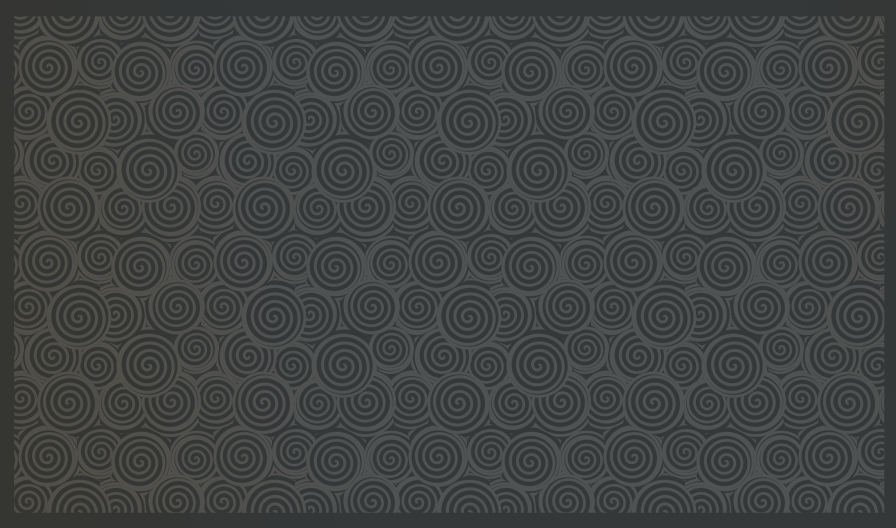
Give the GLSL for this pattern, as a WebGL 2 fragment shader.

```glsl
#version 300 es
precision highp float;
// Overlapping spiral discs, grey on charcoal, inside a plain dark border.
// Discs sit on a staggered, jittered grid that repeats every few cells;
// the largest disc covering a point is on top, and gaps extend the nearest one.
uniform vec2 u_resolution;
out vec4 fragColor;

const float TAU = 6.2831853;
const float CELLS_PER_HEIGHT = 10.83;
const float REPEAT = 4.0;
const float LINE_SHARE = 0.41;
const float RIM_WIDTH = 0.06;
const vec3 CHARCOAL = vec3(0.203, 0.219, 0.224);
const vec3 GREY = vec3(0.312, 0.322, 0.325);
const vec3 WARM_TINT = vec3(1.02, 0.96, 0.87);

float hash(vec2 p) {
  return fract(sin(dot(p, vec2(127.1, 311.7))) * 43758.5453);
}

// Disc radius in cells: large and small discs roughly alternate.
float discRadius(vec2 id) {
  float alternate = mod(id.x + id.y, 2.0);
  return mix(0.45, 0.68, 0.5 * alternate + 0.5 * hash(id + 7.3));
}

// Disc centre in cells, with every second row shifted by half a cell.
vec2 discCentre(vec2 cell, vec2 id, float shift) {
  vec2 jitter = vec2(hash(id + 1.7), hash(id + 4.1)) - 0.5;
  return cell + vec2(0.5 + shift, 0.5) + 0.36 * jitter;
}

// Light spiral arm plus outer rim; blur is the edge softness in cells.
float spiralLine(vec2 offset, float radius, float turn, float blur) {
  float dist = length(offset);
  float pitch = 0.065 + 0.135 * radius;
  float phase = fract(dist / pitch + atan(offset.y, offset.x) / TAU + turn);
  float armEdge = (abs(phase - 0.5) - 0.5 * LINE_SHARE) * pitch;
  float rimEdge = abs(dist - radius + 0.5 * RIM_WIDTH) - 0.5 * RIM_WIDTH;
  return 1.0 - smoothstep(-blur, blur, min(armEdge, rimEdge));
}

// Finds the topmost disc at a point and returns its line coverage.
float spiralField(vec2 point, float blur) {
  float bestScore = -1e3;
  vec2 bestOffset = vec2(0.0);
  float bestRadius = 0.5;
  float bestTurn = 0.0;
  for (int j = -1; j <= 1; j++) {
    float row = floor(point.y) + float(j);
    float shift = 0.5 * mod(row, 2.0);
    for (int i = -1; i <= 1; i++) {
      vec2 cell = vec2(floor(point.x - shift) + float(i), row);
      vec2 id = mod(cell, REPEAT);
      float radius = discRadius(id);
      vec2 offset = point - discCentre(cell, id, shift);
      float dist = length(offset);
      float score = dist < radius ? 1.0 + radius : -dist / radius;
      if (score > bestScore) {
        bestScore = score;
        bestOffset = offset;
        bestRadius = radius;
        bestTurn = hash(id + 9.2);
      }
    }
  }
  return spiralLine(bestOffset, bestRadius, bestTurn, blur);
}

// Coverage of the patterned panel, in units of canvas height.
float panelMask(vec2 p, vec2 size, float pixel) {
  vec2 low = p - vec2(0.027, 0.029);
  vec2 high = size - vec2(0.022, 0.031) - p;
  float inside = min(min(low.x, low.y), min(high.x, high.y));
  return smoothstep(-0.5 * pixel, 0.5 * pixel, inside);
}

// Warm light from the left, with a trace at the upper right edge.
float warmth(vec2 uv) {
  float left = 1.0 - smoothstep(0.0, 0.5, uv.x + 0.12 * uv.y);
  float right = 0.6 * smoothstep(0.85, 1.0, uv.x) * uv.y;
  return max(left, right);
}

void main() {
  float pixel = 1.0 / u_resolution.y;
  vec2 point = gl_FragCoord.xy * pixel;
  vec2 size = u_resolution * pixel;

  // Four samples smooth the places where one disc covers another.
  float line = 0.0;
  for (int k = 0; k < 4; k++) {
    vec2 nudge = (vec2(float(k % 2), float(k / 2)) - 0.5) * 0.5 * pixel;
    line += 0.25 * spiralField((point + nudge) * CELLS_PER_HEIGHT,
                               0.45 * pixel * CELLS_PER_HEIGHT);
  }
  line *= panelMask(point, size, pixel);

  vec3 colour = mix(CHARCOAL, GREY, line);
  colour *= mix(vec3(1.0), WARM_TINT, warmth(point / size));
  fragColor = vec4(colour, 1.0);
}
```
